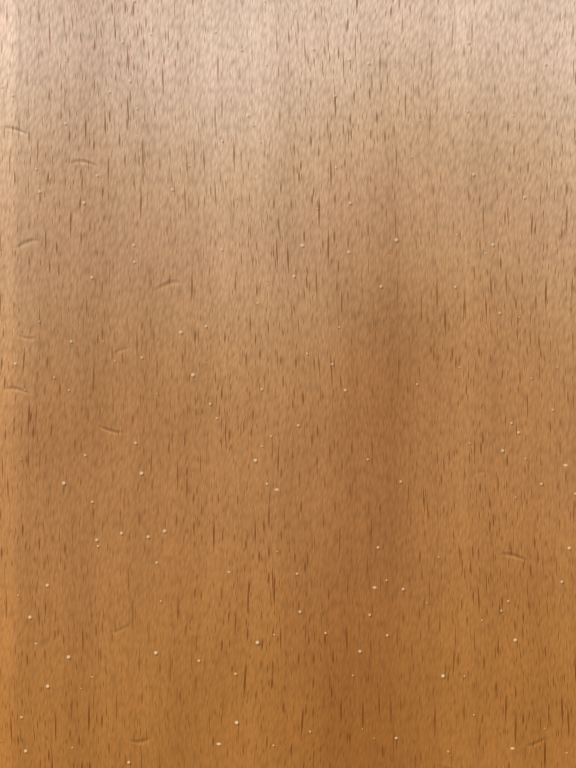
Reproduce this texture procedurally as a Shadertoy shader.

```glsl
// Varnished honey-brown wood with short upright pores, soft sheen and pale dust specks.

vec3 hash3(vec2 cell, float seed) {
    vec3 h = fract(vec3(cell.xyx + seed * 17.31) * vec3(0.1031, 0.1030, 0.0973));
    h += dot(h, h.yxz + 33.33);
    return fract((h.xxy + h.yzz) * h.zyx);
}

// Soft ellipses scattered one per cell; radius is a share of the cell.
float flecks(vec2 p, vec2 cellSize, vec2 radius, float share, float seed) {
    vec2 g = p / cellSize;
    vec2 base = floor(g);
    float mask = 0.0;
    for (int y = -1; y <= 1; y++)
    for (int x = -1; x <= 1; x++) {
        vec2 cell = base + vec2(x, y);
        vec3 h = hash3(cell, seed);
        float strength = fract(h.z * 57.0 + h.x * 13.0);
        vec2 d = (g - cell - h.xy) / (radius * mix(0.6, 1.3, strength));
        float fleck = smoothstep(1.0, 0.25, length(d)) * mix(0.4, 1.0, strength);
        mask = max(mask, fleck * step(h.z, share));
    }
    return mask;
}

// Cellular noise: distance to the nearest scattered point.
float cellular(vec2 p, float seed) {
    vec2 base = floor(p);
    float nearest = 2.0;
    for (int y = -1; y <= 1; y++)
    for (int x = -1; x <= 1; x++) {
        vec2 cell = base + vec2(x, y);
        nearest = min(nearest, length(cell + hash3(cell, seed).xy - p));
    }
    return nearest;
}

// Slow sheen from orange at the foot to pale at the head.
vec3 sheen(vec2 uv) {
    float h = uv.y + 0.03 * sin(uv.x * 5.0 + 0.6) + 0.02 * sin(uv.x * 11.0 + uv.y * 4.0);
    vec3 col = mix(vec3(0.66, 0.435, 0.215), vec3(0.69, 0.49, 0.305), smoothstep(0.0, 0.48, h));
    col = mix(col, vec3(0.765, 0.615, 0.475), smoothstep(0.42, 0.80, h));
    return mix(col, vec3(0.86, 0.75, 0.66), smoothstep(0.72, 1.0, h));
}

void mainImage(out vec4 fragColor, in vec2 fragCoord) {
    vec2 uv = fragCoord / iResolution.xy;
    vec2 p = fragCoord / iResolution.y;

    // Grain direction wanders gently
    vec2 grain = p;
    grain.x += 0.006 * sin(p.y * 5.0 + p.x * 7.0) + 0.002 * sin(p.y * 17.0 + p.x * 23.0);

    vec3 col = sheen(uv);

    // Dark heartwood band, shaded left side and bright left edge
    float band = exp(-pow((uv.x - 0.64 + 0.02 * sin(uv.y * 9.0)) / 0.10, 2.0));
    col *= 1.0 - vec3(0.09, 0.13, 0.17) * band * smoothstep(0.92, 0.5, uv.y);
    float leftShade = exp(-pow((uv.x - 0.17) / 0.13, 2.0));
    col *= 1.0 - vec3(0.05, 0.07, 0.08) * leftShade * smoothstep(0.1, 0.6, uv.y);
    col *= 1.0 + 0.08 * smoothstep(0.035, 0.015, uv.x);

    // Broad upright streaks
    float x = grain.x;
    float streak = sin(x * 43.0 + 1.3 * sin(p.y * 3.0)) + 0.8 * sin(x * 97.0 + sin(p.y * 5.0 + 2.0))
                 + 0.7 * sin(x * 231.0 + 1.5 * sin(p.y * 7.0)) + 0.5 * sin(x * 517.0 + 2.0 * sin(p.y * 9.0));
    col *= 1.0 + vec3(0.009, 0.012, 0.015) * streak;

    // Blotches and fine slanted fibre
    float blotch = cellular(grain * vec2(16.0, 9.0), 1.0) - 0.45;
    col *= 1.0 - 0.05 * blotch;
    vec2 slanted = vec2(grain.x - 0.22 * grain.y, grain.y);
    float fibre = cellular(slanted * vec2(230.0, 85.0), 2.0) - 0.45;
    float fine = cellular(grain * vec2(330.0, 60.0), 3.0) - 0.45;
    col *= 1.0 - mix(0.09, 0.16, uv.y) * fibre - 0.09 * fine;

    // Pores: dense dashes, common dashes and a few long ones
    float dashes = flecks(grain, vec2(0.006, 0.016), vec2(0.19, 0.32), 0.5, 4.0);
    float pores = flecks(grain, vec2(0.010, 0.030), vec2(0.15, 0.31), 0.5, 5.0);
    float longPores = flecks(grain, vec2(0.022, 0.075), vec2(0.07, 0.29), 0.5, 6.0);
    float depth = max(0.5 * dashes, max(0.85 * pores, longPores));
    depth *= 0.8 + 0.2 * sin(p.x * 19.0 + 2.0 * sin(p.y * 4.0));
    col *= 1.0 - vec3(0.25, 0.33, 0.40) * depth;

    // Shallow crosswise dents near both sides
    vec2 bent = p + vec2(0.0, 0.006 * sin(p.x * 75.0 + p.y * 20.0));
    float sides = smoothstep(0.38, 0.25, uv.x) + smoothstep(0.72, 0.82, uv.x) * smoothstep(0.45, 0.35, uv.y);
    vec2 dentCell = vec2(0.08, 0.055);
    float dent = flecks(bent, dentCell, vec2(0.24, 0.06), 0.22, 7.0);
    float dentRim = flecks(bent + vec2(0.0, 0.004), dentCell, vec2(0.24, 0.06), 0.22, 7.0);
    col *= 1.0 + sides * (0.10 * dentRim - 0.17 * dent);

    // Pale dust with a faint shadow
    vec2 dustCell = vec2(0.042);
    float shadow = flecks(p + vec2(-0.0015, 0.002), dustCell, vec2(0.065), 0.38, 8.0);
    float dust = flecks(p, dustCell, vec2(0.065), 0.38, 8.0);
    float crumbs = flecks(p, vec2(0.13), vec2(0.028, 0.018), 0.3, 9.0);
    col *= 1.0 - 0.2 * shadow;
    col = mix(col, vec3(0.93, 0.83, 0.71), 0.9 * max(dust, crumbs) * mix(1.0, 0.6, uv.y));

    fragColor = vec4(clamp(col, 0.0, 1.0), 1.0);
}
```
